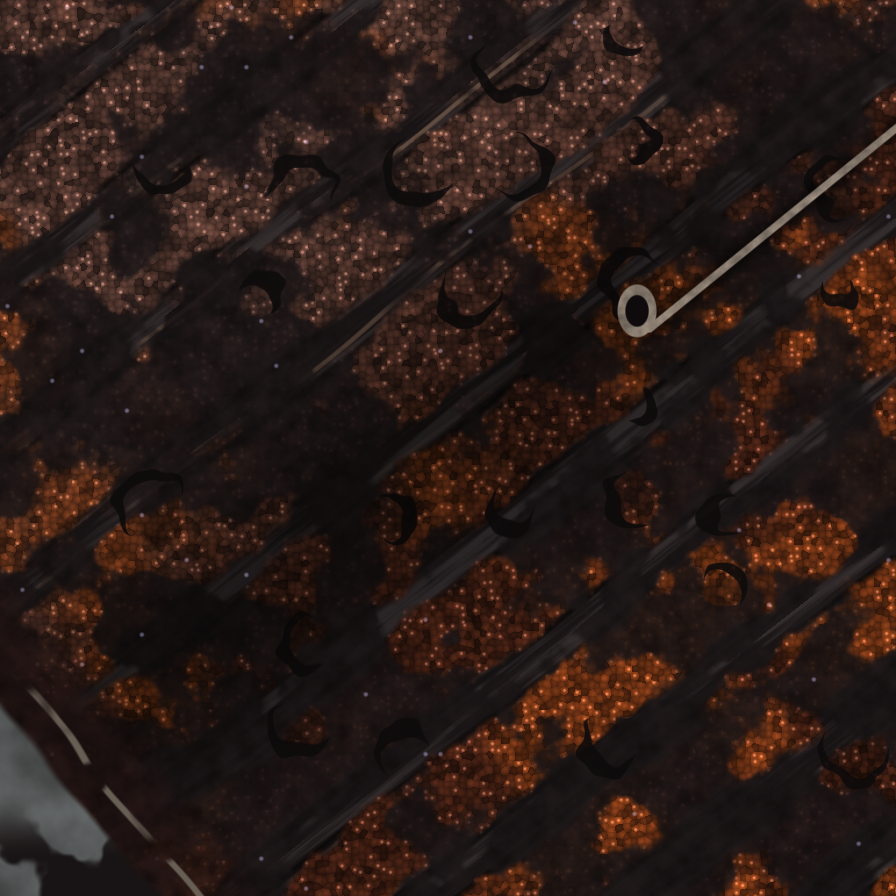
Reproduce this texture procedurally as a Shadertoy shader.

```glsl
// Rusted ribbed metal floor: diagonal strips of beaded rust between dark ribs,
// with peeling black paint, curled flakes, a thin rod ending in a tube, and a
// pale plate in the lower left corner. Layers are masked by noise and distances.
#define ANGLE 0.663        // direction of the ribs, radians
#define PERIOD 0.138       // distance between strips
#define PHASE 0.188        // offset of one strip centre
#define BEADS 125.0        // rust beads across the canvas
#define FLAKE_CELLS 8.0    // flake grid cells across the canvas
#define PITCH vec3(0.095, 0.075, 0.078)
#define RIB_GREY vec3(0.20, 0.175, 0.18)
#define RED_RUST vec3(0.27, 0.125, 0.075)
#define HAZY_RUST vec3(0.33, 0.225, 0.195)
#define ORANGE_RUST vec3(0.50, 0.225, 0.085)
#define PALE vec3(0.54, 0.49, 0.44)
#define PLATE vec3(0.33, 0.34, 0.34)

float hash(vec2 p) {
    vec3 a = fract(p.xyx * 0.1031);
    a += dot(a, a.yzx + 33.33);
    return fract((a.x + a.y) * a.z);
}

vec2 hash2(vec2 p) { return vec2(hash(p), hash(p + 57.3)); }

float noise(vec2 p) {
    vec2 i = floor(p), f = fract(p);
    f = f * f * (3.0 - 2.0 * f);
    return mix(mix(hash(i), hash(i + vec2(1, 0)), f.x),
               mix(hash(i + vec2(0, 1)), hash(i + vec2(1, 1)), f.x), f.y);
}

float fbm(vec2 p) {
    float sum = 0.0, amp = 0.533;
    for (int i = 0; i < 4; i++) {
        sum += amp * noise(p);
        p = mat2(1.6, 1.2, -1.2, 1.6) * p + 17.1;
        amp *= 0.5;
    }
    return sum;
}

// Nearest bead: distance to its centre and its random value
vec2 beads(vec2 p) {
    vec2 cell = floor(p), best = vec2(9.0, 0.0);
    for (int k = 0; k < 9; k++) {
        vec2 c = cell + vec2(k % 3 - 1, k / 3 - 1);
        float d = length(p - c - 0.15 - 0.7 * hash2(c));
        if (d < best.x) best = vec2(d, hash(c + 9.7));
    }
    return best;
}

// Curled flakes: x = dark tapered arc, y = bare disc inside it
vec2 flakes(vec2 p, float px) {
    vec2 cell = floor(p * FLAKE_CELLS), mask = vec2(0.0);
    for (int k = 0; k < 9; k++) {
        vec2 c = cell + vec2(k % 3 - 1, k / 3 - 1);
        if (hash(c + 3.1) > 0.36) continue;
        vec2 e = p - (c + 0.2 + 0.6 * hash2(c)) / FLAKE_CELLS;
        e += 0.016 * (vec2(noise(p * 45.0), noise(p * 45.0 + 31.0)) - 0.5);
        float radius = mix(0.014, 0.040, hash(c + 5.9));
        float taper = cos(atan(e.y, e.x) - 6.283 * hash(c + 8.3)) + 0.25;
        float arc = abs(length(e) - radius) - 0.006 * taper;
        mask.x = max(mask.x, smoothstep(px, -px, arc) * step(0.0, taper));
        mask.y = max(mask.y, smoothstep(radius, radius * 0.8, length(e)));
    }
    return mask;
}

float segment(vec2 p, vec2 a, vec2 b) {
    vec2 ab = b - a;
    return length(p - a - ab * clamp(dot(p - a, ab) / dot(ab, ab), 0.0, 1.0));
}

void mainImage(out vec4 fragColor, in vec2 fragCoord) {
    float px = 1.0 / iResolution.y;
    vec2 p = fragCoord * px;
    float along = dot(p, vec2(cos(ANGLE), sin(ANGLE)));
    float across = dot(p, vec2(-sin(ANGLE), cos(ANGLE)));
    float haze = smoothstep(-0.05, 0.40, across);
    float broad = fbm(p * 6.0 + 4.0), patches = fbm(p * 13.0), grit = fbm(p * 55.0);

    // Strip coordinate: 0 at the centre of a strip, +-0.5 at the crest of a rib
    float s = (across - PHASE + 0.012 * (noise(p * 7.0) - 0.5)) / PERIOD;
    float strip = floor(s + 0.5), f = s - strip;

    // Beaded rust, orange in places and hazier toward the upper left
    vec2 bead = beads(p * BEADS);
    vec3 rust = mix(RED_RUST, HAZY_RUST, haze * 0.9);
    rust = mix(rust, ORANGE_RUST, smoothstep(0.50, 0.66, broad) * mix(0.9, 0.65, haze));
    rust *= (0.55 + 0.75 * bead.y) * (1.12 - 0.5 * bead.x) * (0.65 + 0.7 * grit);
    rust += vec3(0.30, 0.23, 0.21) * smoothstep(0.35, 0.05, bead.x) * step(0.80, bead.y);

    // Ribs: streaked dark metal, seams and a broken pale crest
    float streak = fbm(vec2(along * 7.0, across * 130.0));
    vec3 rib = mix(PITCH, RIB_GREY, smoothstep(0.3, 0.72, streak));
    rib = mix(rib, rust * 0.8, haze * smoothstep(0.42, 0.62, patches) * 0.75);
    rib *= 1.0 - 0.6 * smoothstep(0.05, 0.01, abs(abs(f) - 0.35));
    float crest = smoothstep(0.018 + px / PERIOD, 0.008, abs(f - 0.44));
    rib = mix(rib, vec3(0.38, 0.30, 0.25), crest * haze * smoothstep(0.42, 0.60, noise(vec2(along * 9.0, strip * 5.3))));

    // Rust in the strips, broken by black peeled paint
    float floorMask = smoothstep(0.39, 0.29, abs(f) + 0.45 * (patches - 0.5));
    float gaps = noise(vec2(along * 6.5, strip * 7.7));
    float peel = smoothstep(0.50, 0.58, patches * 0.75 + 0.22 * gaps + 0.08 * grit);
    vec3 col = mix(rib, rust, floorMask);
    col = mix(col, PITCH * (0.6 + 0.8 * grit), peel * 0.88);
    vec2 flake = flakes(p, px);
    col = mix(col, rust * 0.75, flake.y * floorMask * 0.7);
    col = mix(col, PITCH * 0.55, flake.x * 0.9);

    // Dim diagonal through the middle, then small cold glints
    float dim = (across - 0.09) / 0.12;
    col *= 1.0 - 0.42 * exp(-dim * dim) * smoothstep(0.95, 0.6, p.x);
    vec2 spot = p * 60.0;
    float glint = smoothstep(0.22, 0.05, length(fract(spot) - 0.5)) * step(0.985, hash(floor(spot)));
    col += vec3(0.30, 0.29, 0.38) * glint;

    // Rod with an open tube at its lower end
    float rod = segment(p, vec2(0.725, 0.633), vec2(1.02, 0.873));
    col *= 1.0 - 0.5 * smoothstep(0.022, 0.003, rod);
    vec3 metal = PALE * (0.7 + 0.55 * fbm(p * 90.0));
    col = mix(col, metal, smoothstep(0.0042 + px, 0.0042 - px, rod));
    float tube = length((p - vec2(0.711, 0.653)) * vec2(1.15, 0.85));
    col = mix(col, metal, smoothstep(0.025 + px, 0.025 - px, tube));
    col = mix(col, PITCH * 0.6, smoothstep(0.015 + px, 0.015 - px, tube));

    // Corner: dark margin, chipped rim and pale plate
    float corner = dot(p, vec2(0.768, 0.640)) + 0.012 * (noise(p * 16.0) - 0.5);
    col = mix(col, PITCH * vec3(1.2, 0.9, 0.8) * (0.5 + grit), smoothstep(0.25, 0.19, corner) * 0.85);
    float rim = smoothstep(0.004 + px, 0.002, abs(corner - 0.172));
    col = mix(col, PALE * 0.75, rim * smoothstep(0.35, 0.65, noise(p * 38.0)));
    vec3 plate = PLATE * (0.65 + 0.6 * fbm(p * 22.0));
    plate = mix(plate, PITCH, smoothstep(0.50, 0.60, patches) * smoothstep(0.12, 0.04, p.y));
    col = mix(col, plate, smoothstep(0.143, 0.133, corner));

    fragColor = vec4(clamp(col, 0.0, 1.0), 1.0);
}
```
